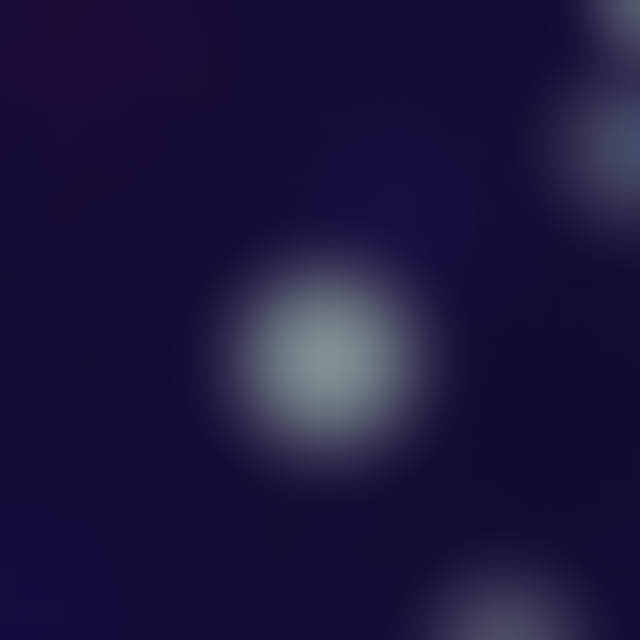
Give the GLSL for this background, as a three.js fragment shader.

```glsl
// Soft pale glows on a deep indigo field: one large near the middle,
// others cut by the right and lower borders. Each is a compact radial
// falloff; broad tints and low-contrast value noise vary the colour.

varying vec2 vUv;

float hash(vec2 p) {
  return fract(sin(dot(p, vec2(127.1, 311.7))) * 43758.5453);
}

float valueNoise(vec2 p) {
  vec2 cell = floor(p);
  vec2 f = fract(p);
  f = f * f * (3.0 - 2.0 * f);
  return mix(mix(hash(cell), hash(cell + vec2(1.0, 0.0)), f.x),
             mix(hash(cell + vec2(0.0, 1.0)), hash(cell + 1.0), f.x), f.y);
}

// Bell-shaped falloff that reaches zero at the radius
float glow(vec2 p, vec2 center, float radius) {
  vec2 d = (p - center) / radius;
  return pow(max(1.0 - dot(d, d), 0.0), 2.8);
}

// Wide, faint patch of tint
float patchTint(vec2 p, vec2 center, float width) {
  vec2 d = (p - center) / width;
  return exp(-dot(d, d));
}

void main() {
  vec2 p = vUv;

  // Indigo field with broad shifts of hue
  vec3 field = vec3(0.078, 0.044, 0.205);
  field += vec3(0.022, 0.000, 0.005) * patchTint(p, vec2(0.12, 0.97), 0.28);
  field += vec3(0.004, -0.004, 0.040) * patchTint(p, vec2(0.03, 0.04), 0.20);
  field += vec3(0.005, 0.015, 0.055) * patchTint(p, vec2(0.62, 0.67), 0.14);
  field -= vec3(0.008, 0.004, 0.025) * patchTint(p, vec2(0.86, 0.36), 0.20);

  // Light from the glows, joined without overshoot
  float light = glow(p, vec2(0.512, 0.438), 0.26);
  light += 0.48 * glow(p, vec2(0.995, 0.770), 0.23);
  light += 0.60 * glow(p, vec2(1.010, 1.000), 0.165);
  light += 0.52 * glow(p, vec2(0.790, -0.016), 0.22);
  light = min(light, 1.0);

  // Warm grey rims, cooler grey-green cores
  vec3 rim = vec3(0.500, 0.500, 0.555);
  vec3 core = vec3(0.505, 0.565, 0.580);
  vec3 color = mix(field, mix(rim, core, smoothstep(0.1, 0.7, light)), light);

  // Blue cast on the glow at the right border
  color += vec3(-0.020, 0.020, 0.035) * patchTint(p, vec2(1.0, 0.77), 0.07);

  // Faint mottling between warm and cool
  float mottle = valueNoise(p * 9.0) + 0.5 * valueNoise(p * 21.0 + 7.0) - 0.75;
  color += vec3(0.008, -0.003, -0.008) * mottle;

  gl_FragColor = vec4(color, 1.0);
}
```
